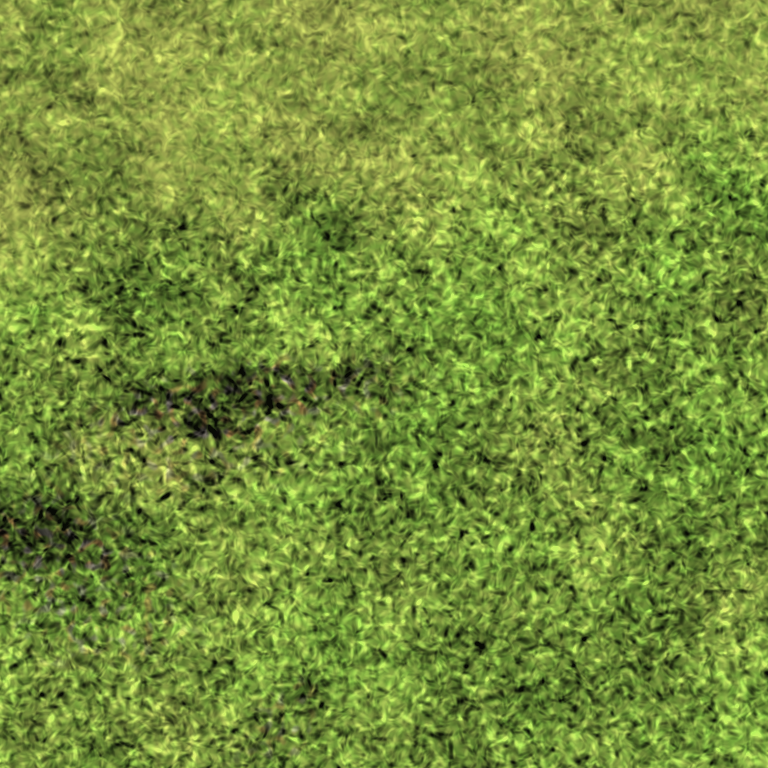
This texture is drawn by a Shadertoy shader. Its source:

```glsl
// Mossy meadow seen from above: fine blade flecks over drifting patches of light, dry and dark turf.

vec3 hash3(vec2 p) {
    vec3 q = fract(vec3(p.xyx) * vec3(0.1031, 0.1030, 0.0973));
    q += dot(q, q.yxz + 33.33);
    return fract((q.xxy + q.yzz) * q.zyx);
}

// Gradient noise, roughly -0.7 to 0.7
float corner(vec2 cell, vec2 offset) {
    float angle = 6.2832 * hash3(cell).x;
    return dot(vec2(cos(angle), sin(angle)), offset);
}

float noise(vec2 p) {
    vec2 i = floor(p), f = fract(p);
    vec2 u = f * f * f * (f * (f * 6.0 - 15.0) + 10.0);
    vec2 e = vec2(1.0, 0.0);
    return mix(mix(corner(i, f), corner(i + e, f - e), u.x),
               mix(corner(i + e.yx, f - e.yx), corner(i + 1.0, f - 1.0), u.x), u.y);
}

float fbm(vec2 p) {
    return noise(p) + 0.5 * noise(p * 2.03 + 17.0) + 0.25 * noise(p * 4.1 + 41.0);
}

// Sum of soft light and dark flecks, most of them leaning up to the right
float flecks(vec2 p) {
    vec2 home = floor(p);
    float sum = 0.0;
    for (int k = 0; k < 18; k++) {
        vec2 cell = home + vec2(k % 3, (k / 3) % 3) - 1.0;
        float layer = float(k / 9);
        vec3 place = hash3(cell + 57.0 * layer + 3.0);
        vec3 look = hash3(cell + 91.0 * layer + 211.0);
        float angle = 0.65 + 3.0 * (look.x + look.y - 1.0);
        vec2 along = vec2(cos(angle), sin(angle));
        vec2 d = p - cell - place.xy;
        d = vec2(dot(d, along), dot(d, vec2(-along.y, along.x)) / 0.4);
        float body = max(0.0, 1.0 - dot(d, d));
        sum += (2.0 * place.z - 1.0) * body * body;
    }
    return sum;
}

// Soft ellipse with a tilt
float patchMask(vec2 p, vec2 center, vec2 radius, float tilt) {
    vec2 d = p - center;
    d = vec2(d.x * cos(tilt) + d.y * sin(tilt), d.y * cos(tilt) - d.x * sin(tilt));
    return 1.0 - smoothstep(0.3, 1.3, length(d / radius));
}

void mainImage(out vec4 fragColor, in vec2 fragCoord) {
    vec2 uv = fragCoord / iResolution.y;

    // Patches with ragged outlines
    vec2 ragged = uv + 0.05 * vec2(fbm(uv * 9.0 + 5.0), fbm(uv * 9.0 + 70.0));
    float broad = fbm(uv * 4.0 + 11.0);
    float clumps = fbm(uv * 15.0 + 30.0);
    float pale = smoothstep(0.62, 0.9, ragged.y - 0.22 * ragged.x + 0.12 + 0.1 * broad);
    float hollow = patchMask(ragged, vec2(0.32, 0.48), vec2(0.22, 0.045), 0.15);
    hollow = max(hollow, 0.8 * patchMask(ragged, vec2(0.04, 0.31), vec2(0.16, 0.06), -0.2));
    hollow = max(hollow, 0.6 * patchMask(ragged, vec2(0.36, 0.05), vec2(0.07, 0.05), 0.3));
    float rust = patchMask(ragged, vec2(0.25, 0.42), vec2(0.22, 0.07), 0.1);
    float stony = patchMask(ragged, vec2(0.1, 0.22), vec2(0.18, 0.09), -0.3);

    // Lightness: blade flecks on top of broad shading
    vec2 bent = uv + 0.004 * vec2(noise(uv * 40.0), noise(uv * 40.0 + 90.0));
    float grain = 0.26 * flecks(bent * 75.0) + 0.18 * flecks(bent * 122.0 + 500.0);
    float tone = 0.56 + grain * mix(1.08, 0.66, pale) + 0.14 * broad + 0.14 * clumps;
    tone += 0.05 * pale - 0.27 * hollow - 0.05 * stony;
    tone = clamp(tone, 0.04, 0.95);

    // Hue: cool green turf, yellower where dry or brightly lit
    float tint = noise(uv * 95.0 + 300.0);
    float dry = 0.33 + 0.45 * pale + 0.35 * rust + 0.4 * fbm(uv * 6.0 + 130.0)
              + 0.5 * tint + 0.5 * (tone - 0.55);
    vec3 color = tone * mix(vec3(0.71, 1.0, 0.36), vec3(0.94, 1.0, 0.47), clamp(dry, 0.0, 1.0));

    // Bare soil, rusty specks and grey litter
    float bare = clamp(hollow + 0.5 * rust + 0.7 * stony, 0.0, 1.0);
    float speck = smoothstep(-0.05, 0.4, noise(uv * 70.0 + 600.0));
    vec3 litter = mix(vec3(1.0, 0.72, 0.45), vec3(0.92, 0.84, 0.86),
                      smoothstep(-0.2, 0.2, noise(uv * 45.0 + 800.0)));
    color = mix(color, tone * litter, bare * speck * 0.85);

    fragColor = vec4(color, 1.0);
}
```
